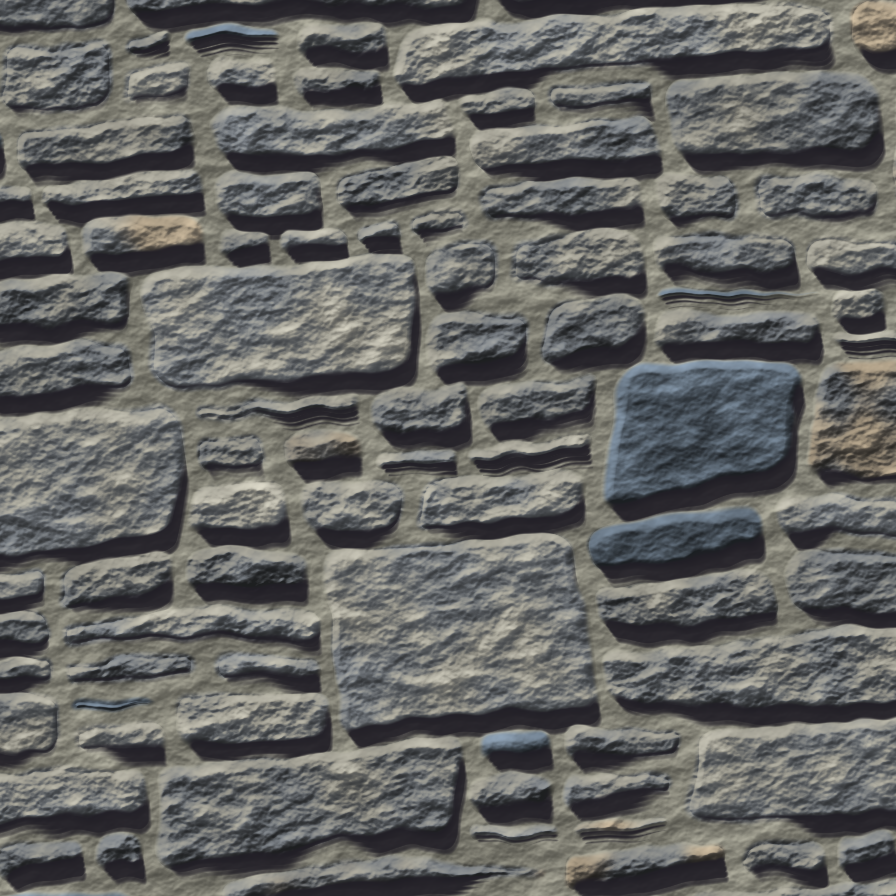
A Shadertoy shader for this texture:

```glsl
// Rough rubble wall: jittered courses are cut again and again into irregular stones.
// A height field of stones, mortar and chipped relief is lit from the upper left,
// with short cast shadows darkening the joints.

const float ROWS = 6.0;            // courses per canvas height
const float COLS = 2.6;            // uncut stones per canvas width
const float TILT = 0.07;           // rise of the beds to the right
const float BED_WARP = 0.035;
const float EDGE_WARP = 0.008;
const float GAP = 0.006;           // least half width of a joint
const float DEPTH = 0.020;         // stone face above joint floor
const float RELIEF = 0.030;
const float LIGHT_STEP = 0.003;
const float SUN_SLOPE = 0.5;
const vec2 TO_LIGHT = vec2(-0.40, 0.92);
const vec3 COOL = vec3(0.955, 1.000, 1.050);
const vec3 WARM = vec3(1.030, 1.015, 0.940);
const vec3 RUST = vec3(1.150, 1.000, 0.800);
const vec3 SLATE = vec3(0.880, 1.000, 1.120);
const vec3 MORTAR = vec3(0.500, 0.495, 0.450);
const vec3 SHADOW = vec3(0.130, 0.120, 0.150);

float hash1(vec2 p) {
    vec3 q = fract(p.xyx * vec3(0.1031, 0.1030, 0.0973));
    q += dot(q, q.yzx + 33.33);
    return fract((q.x + q.y) * q.z);
}

vec2 gradientAt(vec2 cell) {
    float a = 6.2832 * hash1(cell + 41.0);
    return vec2(cos(a), sin(a));
}

float gradientNoise(vec2 p) {
    vec2 i = floor(p), f = p - i;
    vec2 u = f * f * f * (f * (f * 6.0 - 15.0) + 10.0);
    vec2 x = vec2(1, 0), y = vec2(0, 1);
    float low = mix(dot(gradientAt(i), f), dot(gradientAt(i + x), f - x), u.x);
    float high = mix(dot(gradientAt(i + y), f - y), dot(gradientAt(i + 1.0), f - 1.0), u.x);
    return mix(low, high, u.y);
}

// Layered noise, creased so that it looks chipped and stretched along the grain.
float chippedRelief(vec2 p) {
    vec2 q = vec2(dot(p, vec2(0.96, 0.28)) * 23.0, dot(p, vec2(-0.28, 0.96)) * 38.0);
    float sum = 0.0, amp = 0.5;
    for (int i = 0; i < 4; i++) {
        float n = gradientNoise(q);
        sum += amp * (n + 0.5 * abs(n));
        q = mat2(1.75, 0.9, -0.9, 1.75) * q + 17.3;
        amp *= 0.5;
    }
    return sum - 0.1;
}

// Jittered grid line number i of a given line set.
float gridLine(float i, float lineSet) {
    return i + 0.6 * (hash1(vec2(i + 50.0, lineSet + 80.0)) - 0.5);
}

float gridCell(float v, float lineSet) {
    float i = floor(v);
    if (v < gridLine(i, lineSet)) return i - 1.0;
    return v >= gridLine(i + 1.0, lineSet) ? i + 1.0 : i;
}

// Signed distance to the stone around p, and its random seed.
vec2 findStone(vec2 p) {
    p.y -= TILT * p.x;
    p += BED_WARP * vec2(gradientNoise(p * 4.0 + 3.0), gradientNoise(p * 3.5 + 19.0));
    p += EDGE_WARP * vec2(gradientNoise(p * 22.0 + 9.0), gradientNoise(p * 26.0 + 31.0));
    float row = gridCell(p.y * ROWS, 0.0);
    float shift = 5.0 * hash1(vec2(row + 20.0, 7.0));
    float col = gridCell(p.x * COLS + shift, row + 9.0);
    vec2 lo = vec2((gridLine(col, row + 9.0) - shift) / COLS, gridLine(row, 0.0) / ROWS);
    vec2 hi = vec2((gridLine(col + 1.0, row + 9.0) - shift) / COLS, gridLine(row + 1.0, 0.0) / ROWS);

    // Cut long pieces upright and tall pieces flat.
    float seed = hash1(vec2(row + 33.0, col + 61.0));
    for (int i = 0; i < 4; i++) {
        vec2 size = hi - lo;
        bool upright = size.x > 3.3 * size.y;
        if (seed < 0.27 || (!upright && size.y < 0.075)) break;
        float cut = mix(0.34, 0.66, hash1(vec2(seed * 517.0, 3.0)));
        vec2 line = mix(lo, hi, cut);
        bool after = upright ? p.x > line.x : p.y > line.y;
        if (upright) { if (after) lo.x = line.x; else hi.x = line.x; }
        else { if (after) lo.y = line.y; else hi.y = line.y; }
        seed = hash1(vec2(seed * 917.0, float(i) + (after ? 15.0 : 5.0)));
    }

    // Rounded box, slightly wedge shaped.
    seed = hash1(vec2(seed * 717.0, 27.0));
    vec2 q = p - 0.5 * (lo + hi), halfSize = 0.5 * (hi - lo);
    halfSize.y -= max(0.0, 0.14 * (seed - 0.5) * q.x);
    float radius = min(0.024, 0.5 * min(halfSize.x, halfSize.y));
    vec2 e = abs(q) - halfSize + GAP + 0.005 * seed + radius;
    return vec2(length(max(e, 0.0)) + min(max(e.x, e.y), 0.0) - radius, seed);
}

float faceHeight(float dist, float fill) {
    return DEPTH * max(smoothstep(0.004, -0.011, dist), fill);
}

void mainImage(out vec4 fragColor, in vec2 fragCoord) {
    vec2 p = fragCoord / iResolution.y;
    vec2 stone = findStone(p);
    float seed = stone.y;
    float onStone = smoothstep(0.003, -0.004, stone.x);
    float patches = gradientNoise(p * 9.0 + 5.0) + 0.5 * gradientNoise(p * 21.0);
    float fill = 0.6 * smoothstep(-0.05, 0.4, gradientNoise(p * 6.0 + 70.0));
    float isSlate = step(0.93, seed);

    // Slope towards the light, from stone profile and chipped surface.
    float rough = RELIEF * mix(0.4, mix(0.7, 1.15, fract(seed * 7.0)) * (1.0 - 0.65 * isSlate), onStone);
    float relief = chippedRelief(p);
    vec2 ahead = p + TO_LIGHT * LIGHT_STEP;
    float height = faceHeight(stone.x, fill);
    float drop = height - faceHeight(findStone(ahead).x, fill)
               + rough * (relief - chippedRelief(ahead));
    float slope = drop / LIGHT_STEP;
    float lit = slope / sqrt(1.0 + slope * slope);

    // Shadows cast across the joints.
    float shadow = 0.0;
    for (int i = 1; i <= 5; i++) {
        float t = 0.006 * float(i);
        float rise = faceHeight(findStone(p + TO_LIGHT * t).x, fill) - height - SUN_SLOPE * t;
        shadow = max(shadow, smoothstep(0.0, 0.007, rise));
    }

    // Stone and mortar colours.
    float tone = 0.425 + 0.10 * (fract(seed * 13.0) - 0.5) + 0.10 * patches - 0.10 * isSlate;
    tone += 0.24 * lit + 0.22 * relief;
    vec3 tint = mix(COOL, WARM, smoothstep(0.30, 0.68, tone + 0.25 * patches));
    tint = mix(tint, RUST, 0.6 * step(0.86, seed) * (1.0 - isSlate) * smoothstep(-0.2, 0.3, patches));
    tint = mix(tint, SLATE, isSlate);
    vec3 mortar = MORTAR * (1.0 + 0.40 * lit + 0.3 * relief + 0.15 * patches);
    vec3 color = mix(mortar, max(tone, 0.12) * tint, onStone);
    color = mix(color, SHADOW, 0.92 * shadow);
    fragColor = vec4(clamp(color, 0.0, 1.0), 1.0);
}
```
